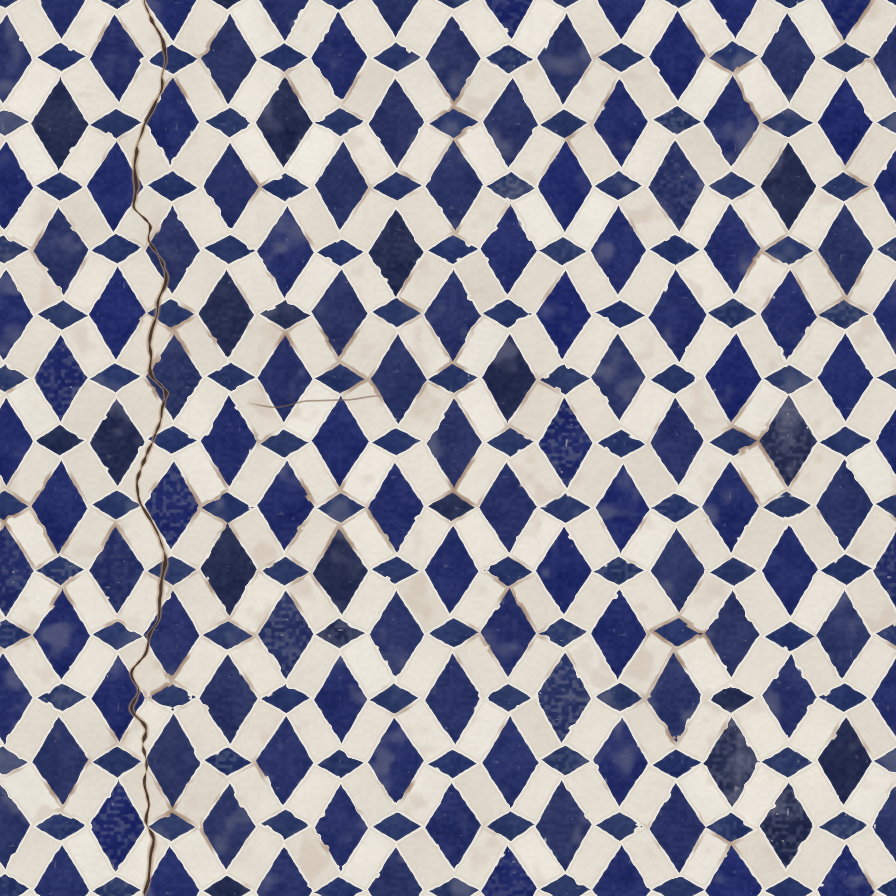
A WebGL 2 fragment shader for this pattern:

```glsl
#version 300 es
precision highp float;

uniform vec2 u_resolution;
out vec4 fragColor;

float hash(vec2 p) {
    return fract(sin(dot(p, vec2(127.1, 311.7))) * 43758.55);
}

// Value noise with n lattice cells across the canvas, wrapping at its edges
float wrapNoise(vec2 uv, float n) {
    vec2 p = uv * n, cell = floor(p), f = p - cell;
    f = f * f * (3.0 - 2.0 * f);
    vec2 lo = mod(cell, n), hi = mod(cell + 1.0, n);
    float bottom = mix(hash(lo + n), hash(vec2(hi.x, lo.y) + n), f.x);
    float top = mix(hash(vec2(lo.x, hi.y) + n), hash(hi + n), f.x);
    return mix(bottom, top, f.y);
}

float cloud(vec2 uv, float n) {
    return 0.5 * wrapNoise(uv, n) + 0.3 * wrapNoise(uv, n * 2.0) + 0.2 * wrapNoise(uv, n * 4.0);
}

// Distance to a diamond given by its half width and half height
float diamond(vec2 p, vec2 halfSize) {
    vec2 normal = normalize(halfSize.yx);
    return dot(abs(p), normal) - halfSize.x * normal.x;
}

void main() {
    vec2 uv = gl_FragCoord.xy / u_resolution;
    float pixel = 100.0 / min(u_resolution.x, u_resolution.y);

    // Half-cell lattice: 8 by 7 cells, canvas measured as 100 units
    vec2 halfCell = 50.0 / vec2(8.0, 7.0);
    vec2 warp = vec2(wrapNoise(uv, 9.0), wrapNoise(uv + 0.37, 9.0)) - 0.5;
    vec2 p = (uv - vec2(0.0677, 0.0065)) * 100.0 + 0.35 * warp;
    vec2 lattice = p / halfCell;

    // Nearest blue diamond: large on even sites, small on odd ones
    float d = 1e3, isSmall = 0.0;
    vec2 tile = vec2(0.0), local = vec2(0.0);
    for (int j = -1; j <= 1; j++) {
        for (int i = -1; i <= 1; i++) {
            vec2 site = floor(lattice + 0.5) + vec2(i, j);
            vec2 id = mod(site, vec2(16.0, 14.0));
            float odd = mod(id.x + id.y, 2.0);
            vec2 jitter = vec2(hash(id + 3.1), hash(id + 7.7)) - 0.5;
            vec2 q = p - site * halfCell - 0.32 * jitter;
            float turn = 0.1 * (hash(id + 5.3) - 0.5);
            q += turn * vec2(-q.y, q.x);
            vec2 size = mix(vec2(3.1, 4.97), vec2(2.7, 1.62), odd);
            size *= 0.97 + 0.06 * hash(id + 9.2);
            float dist = diamond(q, size);
            if (dist < d) {
                d = dist;
                tile = id;
                local = q;
                isSmall = odd;
            }
        }
    }

    // Hand-cut edges with chips
    float grain = wrapNoise(uv, 256.0);
    float fine = wrapNoise(uv, 130.0);
    d += 0.13 * (fine - 0.5) + 0.08 * (grain - 0.5);
    d += 0.28 * smoothstep(0.76, 0.95, wrapNoise(uv, 90.0));

    // Cream bars, one for each lattice square
    vec2 bar = mod(floor(lattice), vec2(16.0, 14.0));
    float stain = cloud(uv, 12.0);
    vec3 cream = mix(vec3(0.87, 0.84, 0.79), vec3(0.92, 0.90, 0.86), hash(bar + 21.0));
    cream += 0.07 * (stain - 0.5) + 0.025 * (grain - 0.5);
    cream = mix(cream, vec3(0.80, 0.74, 0.68), 0.45 * smoothstep(0.62, 0.8, cloud(uv + 0.2, 24.0)));

    // Pale joint with patches of brown dirt
    float dirt = smoothstep(0.55, 0.8, cloud(uv + 0.6, 18.0));
    vec3 grout = mix(vec3(0.93, 0.91, 0.87), vec3(0.57, 0.43, 0.34), 0.75 * dirt);
    vec3 color = mix(grout, cream, smoothstep(0.22, 0.36 + pixel, d));
    float seam = 1.0 - smoothstep(0.04, 0.08 + pixel, abs(d - 0.32));
    color = mix(color, vec3(0.69, 0.63, 0.57), seam * (0.2 + 0.5 * dirt));

    // Cobalt glaze, varied from tile to tile
    float tone = hash(tile + 13.0);
    float wear = smoothstep(0.72, 1.0, hash(tile + 17.0));
    float mottle = cloud(uv + 0.1, 40.0);
    vec3 blue = mix(vec3(0.13, 0.165, 0.40), vec3(0.19, 0.22, 0.37), tone);
    blue = mix(blue, vec3(0.17, 0.23, 0.38), 0.6 * isSmall);
    blue = mix(blue, vec3(0.13, 0.15, 0.25), 0.6 * step(0.91, tone));
    blue += 0.09 * (mottle - 0.5) + 0.05 * (grain - 0.5);
    blue = mix(blue, vec3(0.36, 0.38, 0.47), wear * smoothstep(0.4, 0.8, grain) * 0.6);
    float haze = smoothstep(0.58, 0.8, cloud(uv + 0.8, 22.0));
    blue = mix(blue, vec3(0.47, 0.47, 0.54), 0.5 * haze);
    float speck = smoothstep(0.9, 0.97, wrapNoise(uv + 0.45, 170.0));
    blue = mix(blue, vec3(0.72, 0.69, 0.67), speck * (0.2 + 0.5 * wear));
    blue += 0.012 * local.y / mix(5.0, 1.6, isSmall);
    blue = mix(blue, vec3(0.29, 0.31, 0.42), 0.4 * smoothstep(-0.25, 0.0, d));
    color = mix(color, blue, 1.0 - smoothstep(-pixel * 0.6, pixel * 0.6, d));

    // Long vertical crack with crumbled tan rims
    float path = 0.163 + 0.055 * (wrapNoise(vec2(0.31, uv.y), 13.0) - 0.5);
    path += 0.014 * (wrapNoise(vec2(0.62, uv.y), 48.0) - 0.5);
    float gap = 100.0 * abs(uv.x - path) + 0.25 * (fine - 0.5);
    float breadth = 0.04 + 0.4 * pow(wrapNoise(vec2(0.17, uv.y), 20.0), 2.0);
    float rim = 1.0 - smoothstep(breadth, breadth * 2.0 + 0.2, gap);
    color = mix(color, vec3(0.66, 0.54, 0.44), 0.75 * rim);
    color = mix(color, vec3(0.20, 0.16, 0.14), 0.85 * (1.0 - smoothstep(breadth * 0.4, breadth * 0.6 + pixel, gap)));

    // Short hairline across the middle
    float hairY = 0.55 + 0.02 * (wrapNoise(vec2(uv.x, 0.4), 26.0) - 0.5);
    float hair = 1.0 - smoothstep(0.02, 0.06 + pixel, 100.0 * abs(uv.y - hairY));
    hair *= smoothstep(0.27, 0.30, uv.x) * (1.0 - smoothstep(0.41, 0.44, uv.x));
    color = mix(color, vec3(0.50, 0.39, 0.32), 0.6 * hair);

    fragColor = vec4(color, 1.0);
}
```
